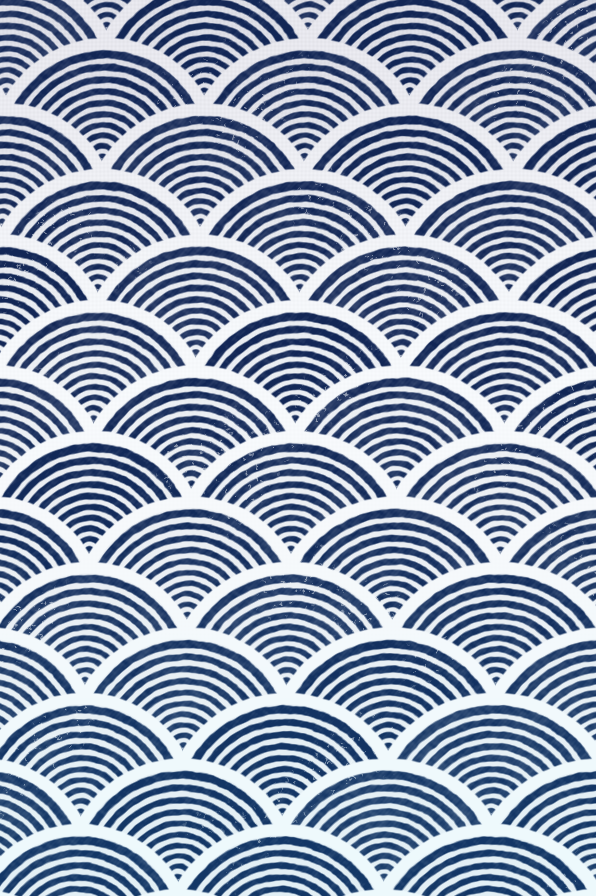
Give the GLSL for this pattern, as a WebGL 2 fragment shader.

```glsl
#version 300 es
precision highp float;

uniform vec2 u_resolution;
out vec4 fragColor;

const float PERIOD = 0.2292;
const float ROW_STEP = 0.0731;
const float RADIUS = 0.1350;

vec2 hash2(vec2 p) {
    vec3 h = fract(vec3(p.xyx) * vec3(0.1031, 0.1030, 0.0973));
    h += dot(h, h.yzx + 33.33);
    return fract((h.xx + h.yz) * h.zy);
}

// Distance to the nearest scattered point
float cellular(vec2 p) {
    vec2 cell = floor(p);
    float nearest = 2.0;
    for (int y = -1; y <= 1; y++) {
        for (int x = -1; x <= 1; x++) {
            vec2 id = cell + vec2(x, y);
            nearest = min(nearest, length(id + hash2(id + 71.0) - p));
        }
    }
    return nearest;
}

float waves(vec2 p) {
    return 0.5 * sin(p.x + 1.7 * sin(p.y * 0.8))
         + 0.3 * sin(p.y * 1.9 + 1.3 * sin(p.x * 1.3))
         + 0.2 * sin(dot(p, vec2(3.1, -2.7)));
}

// Concentric printed arcs, packed tighter toward the tip
float arcInk(float r, float swell, float soft) {
    float t = r / RADIUS;
    float x = 0.892 - t;
    float band = 9.2 * x * (1.0 + 0.19 * x);
    float pitch = RADIUS / (9.2 * (1.0 + 0.38 * x));
    float halfWidth = 0.275 + 0.04 * step(band, 0.8) + swell;
    float edge = (abs(fract(band + 0.21) - 0.5) - halfWidth) * pitch;
    float ink = 1.0 - smoothstep(-soft, soft, edge);
    return max(ink, 0.05) * (1.0 - smoothstep(0.897, 0.912, t));
}

void main() {
    vec2 p = gl_FragCoord.xy / u_resolution.y;
    float soft = 0.75 / u_resolution.y + 0.0005;

    // Sheared lattice, slightly wider to the right, with hand-cut wobble
    vec2 q = p - vec2(0.315, 0.0918);
    q.x -= 0.033 * q.y;
    q.x -= 0.08 * q.x * q.x;
    q += 0.0004 * vec2(waves(p * 130.0), waves(p.yx * 150.0 + 4.0));
    float swell = 0.04 * waves(p * 230.0 + 9.0);

    // Stack the rows from back to front
    float ink = 0.0;
    float baseRow = floor(q.y / ROW_STEP);
    for (int k = 1; k >= -1; k--) {
        float row = baseRow + float(k);
        float stagger = 0.5 * mod(row, 2.0);
        float column = floor(q.x / PERIOD - stagger + 0.5);
        vec2 local = q - vec2((column + stagger) * PERIOD, row * ROW_STEP);
        float r = length(local);
        vec2 rnd = hash2(vec2(column, row) + 40.0);
        float strength = mix(0.93, 1.03, rnd.x);
        float arcs = arcInk(r, swell + 0.04 * (rnd.y - 0.5), soft);
        float cover = 1.0 - smoothstep(-soft, soft, r - RADIUS);
        ink = mix(ink, arcs * strength, cover);
    }

    // Uneven dye and ragged missed flecks
    ink *= 0.98 + 0.04 * waves(p * 60.0) + 0.06 * waves(p * 420.0);
    float patchy = smoothstep(0.25, 0.7, waves(p * 17.0 + 2.0));
    vec2 ragged = p * 90.0 + 0.25 * vec2(waves(p * 500.0), waves(p.yx * 450.0));
    float fleck = 1.0 - smoothstep(0.04, 0.18, cellular(ragged));
    ink *= 1.0 - 0.5 * fleck * patchy;

    // Cloth and dye shift from warm top to cool bottom
    vec3 paper = mix(vec3(0.93, 0.975, 0.99), vec3(0.965, 0.975, 0.985), smoothstep(0.0, 0.45, p.y));
    paper = mix(paper, vec3(0.905, 0.905, 0.93), smoothstep(0.55, 1.0, p.y));
    vec3 dye = mix(vec3(0.075, 0.215, 0.40), vec3(0.07, 0.15, 0.335), smoothstep(0.0, 0.65, p.y));

    // Faint weave
    float weave = sin(p.x * 1450.0 + waves(p * 40.0)) + sin(p.y * 1350.0 + waves(p.yx * 40.0));
    paper += 0.009 * weave * smoothstep(0.2, 1.0, p.y);

    fragColor = vec4(mix(paper, dye, clamp(ink, 0.0, 1.0)), 1.0);
}
```
